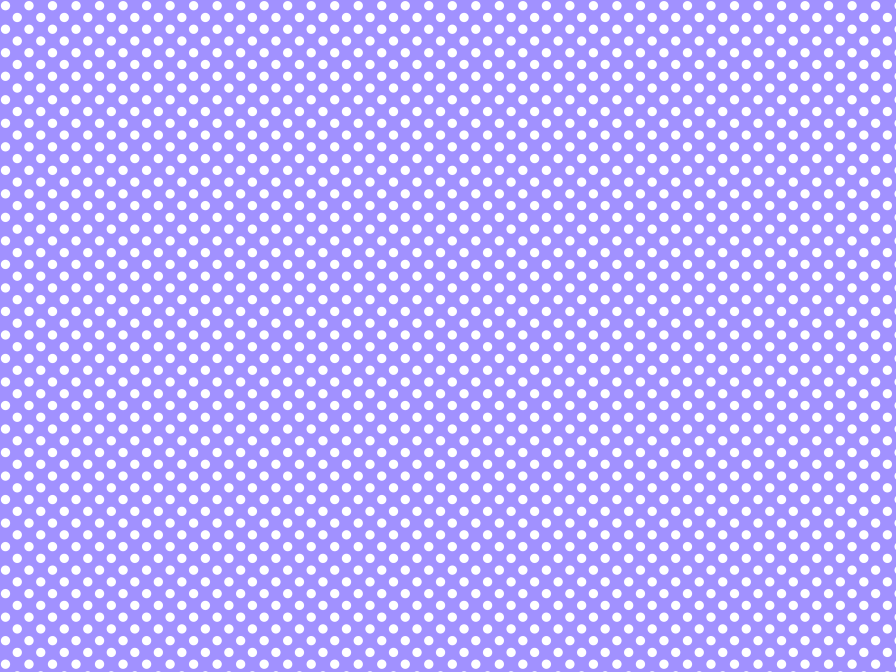
Write a WebGL 2 fragment shader that draws this pattern.

```glsl
#version 300 es
precision highp float;
// Small white polka dots in staggered rows on a flat lavender ground.

uniform vec2 u_resolution;
out vec4 fragColor;

const vec3 LAVENDER = vec3(0.63, 0.57, 1.0);
const vec3 WHITE = vec3(1.0);

const float REPEATS_ACROSS = 38.1;           // cells per canvas width
const float DOT_RADIUS = 0.197;              // in cells
const vec2 FIRST_DOT = vec2(0.233, 0.332);   // lowest left dot, in cells

// Distance to the nearest dot of a square grid with unit spacing.
float gridDots(vec2 p, float radius) {
    vec2 local = fract(p + 0.5) - 0.5;
    return length(local) - radius;
}

// Two square grids, the second shifted by half a cell both ways.
float staggeredDots(vec2 p, float radius) {
    return min(gridDots(p, radius), gridDots(p + 0.5, radius));
}

// Coverage of a shape, with an edge about one pixel wide.
float coverage(float dist, float pixel) {
    return 1.0 - smoothstep(-0.65 * pixel, 0.65 * pixel, dist);
}

void main() {
    // Cell units, scaled by the canvas width
    float pixel = REPEATS_ACROSS / u_resolution.x;
    vec2 cell = gl_FragCoord.xy * pixel - FIRST_DOT;

    // Dots over the ground
    float dots = coverage(staggeredDots(cell, DOT_RADIUS), pixel);
    fragColor = vec4(mix(LAVENDER, WHITE, dots), 1.0);
}
```
